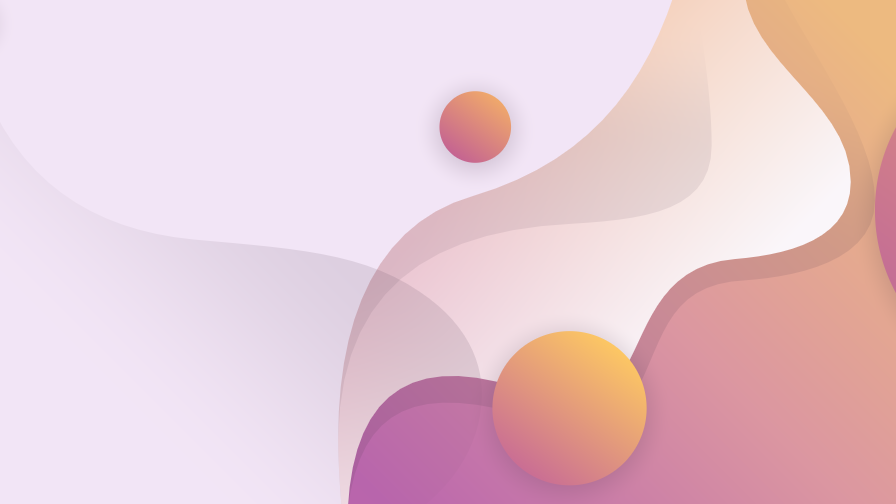
A Shadertoy shader for this background:

```glsl
// Layered flowing paper waves in lavender, rose and orange, with floating gradient discs.

#define CURVE_STEPS 14
#define FAR_RIGHT 300.0
#define SHADOW_SPREAD 5.0
#define SHADOW_STRENGTH 0.24
#define BAND_STRENGTH 0.13
#define VEIL_STRENGTH 0.13
#define SHADE vec3(0.30, 0.22, 0.30)
#define LAVENDER vec3(0.949, 0.898, 0.963)
#define PURPLE vec3(0.73, 0.40, 0.68)
#define ROSE vec3(0.86, 0.59, 0.63)
#define ORANGE vec3(0.93, 0.73, 0.50)

// Outline under construction: pen position, squared distance, inside sign
struct Path { vec2 pen; float dist2; float side; };

Path moveTo(vec2 start) { return Path(start, 1e9, 1.0); }

void lineTo(inout Path path, vec2 p, vec2 end) {
    vec2 edge = end - path.pen, rel = p - path.pen;
    vec2 gap = rel - edge * clamp(dot(rel, edge) / dot(edge, edge), 0.0, 1.0);
    path.dist2 = min(path.dist2, dot(gap, gap));
    bvec3 crossing = bvec3(p.y >= path.pen.y, p.y < end.y, edge.x * rel.y > edge.y * rel.x);
    if (all(crossing) || all(not(crossing))) path.side = -path.side;
    path.pen = end;
}

void curveTo(inout Path path, vec2 p, vec2 c1, vec2 c2, vec2 end) {
    vec2 start = path.pen;
    for (int i = 1; i <= CURVE_STEPS; i++) {
        float t = float(i) / float(CURVE_STEPS), u = 1.0 - t;
        lineTo(path, p, u*u*u*start + 3.0*u*u*t*c1 + 3.0*u*t*t*c2 + t*t*t*end);
    }
}

float coverage(float dist) { return clamp(0.5 - dist * iResolution.y / 100.0, 0.0, 1.0); }

// Closes the outline around the right side of the canvas
float fillRight(Path path, vec2 p, vec2 start) {
    lineTo(path, p, vec2(FAR_RIGHT, -1.0));
    lineTo(path, p, vec2(FAR_RIGHT, 101.2));
    lineTo(path, p, start);
    return coverage(path.side * sqrt(path.dist2));
}

float veilMask(vec2 p) {
    vec2 start = vec2(-1.2, 78.0);
    Path path = moveTo(start);
    curveTo(path, p, vec2(6.9, 61.8), vec2(20.8, 54.2), vec2(38.2, 52.5));
    curveTo(path, p, vec2(57.9, 50.7), vec2(71.8, 50.0), vec2(83.3, 42.1));
    curveTo(path, p, vec2(92.6, 35.9), vec2(95.8, 28.2), vec2(95.6, 21.3));
    curveTo(path, p, vec2(95.4, 12.5), vec2(90.7, 4.6), vec2(83.3, -1.0));
    lineTo(path, p, vec2(-1.2, -1.0));
    lineTo(path, p, start);
    return coverage(path.side * sqrt(path.dist2));
}

float sheetMask(vec2 p) {
    vec2 start = vec2(133.8, 101.2);
    Path path = moveTo(start);
    curveTo(path, p, vec2(127.3, 81.5), vec2(115.7, 67.6), vec2(93.8, 61.1));
    curveTo(path, p, vec2(75.2, 55.8), vec2(67.1, 37.5), vec2(67.1, 13.2));
    curveTo(path, p, vec2(67.1, 8.6), vec2(67.4, 3.9), vec2(67.8, -1.0));
    return fillRight(path, p, start);
}

float sheetInnerMask(vec2 p) {
    vec2 start = vec2(138.0, 101.2);
    Path path = moveTo(start);
    curveTo(path, p, vec2(139.6, 90.7), vec2(141.2, 80.3), vec2(141.2, 71.1));
    curveTo(path, p, vec2(141.2, 58.3), vec2(128.5, 56.5), vec2(113.4, 55.6));
    curveTo(path, p, vec2(84.5, 54.2), vec2(67.6, 42.1), vec2(67.1, 13.2));
    curveTo(path, p, vec2(67.1, 8.6), vec2(67.4, 3.9), vec2(67.8, -1.0));
    return fillRight(path, p, start);
}

float waveMask(vec2 p) {
    vec2 start = vec2(147.7, 101.2);
    Path path = moveTo(start);
    curveTo(path, p, vec2(150.0, 86.6), vec2(168.8, 79.2), vec2(168.8, 63.9));
    curveTo(path, p, vec2(168.8, 52.5), vec2(156.5, 49.5), vec2(145.8, 48.6));
    curveTo(path, p, vec2(131.9, 47.5), vec2(128.9, 36.3), vec2(125.0, 28.7));
    curveTo(path, p, vec2(119.2, 19.0), vec2(106.5, 22.2), vec2(98.4, 24.3));
    curveTo(path, p, vec2(79.9, 28.7), vec2(70.1, 20.1), vec2(69.0, -1.0));
    return fillRight(path, p, start);
}

float waveInnerMask(vec2 p) {
    vec2 start = vec2(155.1, 101.2);
    Path path = moveTo(start);
    curveTo(path, p, vec2(163.2, 86.1), vec2(173.6, 72.2), vec2(173.6, 60.2));
    curveTo(path, p, vec2(173.6, 47.9), vec2(157.4, 45.1), vec2(148.1, 44.4));
    curveTo(path, p, vec2(133.1, 43.8), vec2(131.9, 34.0), vec2(126.9, 23.6));
    curveTo(path, p, vec2(119.2, 13.9), vec2(106.5, 16.7), vec2(98.4, 19.0));
    curveTo(path, p, vec2(79.9, 22.9), vec2(71.3, 16.7), vec2(69.0, -1.0));
    return fillRight(path, p, start);
}

// Diagonal gradient disc over a soft shadow
void drawDisc(inout vec3 color, vec2 p, vec2 center, float radius, vec3 low, vec3 high) {
    vec2 rel = p - center;
    float shadow = 1.0 - smoothstep(-SHADOW_SPREAD, SHADOW_SPREAD, length(rel + vec2(0.0, 0.8)) - radius);
    color = mix(color, SHADE, SHADOW_STRENGTH * shadow);
    float t = clamp(0.5 + 0.5 * dot(rel, vec2(0.6, 0.8)) / radius, 0.0, 1.0);
    color = mix(color, mix(low, high, t), coverage(length(rel) - radius));
}

void mainImage(out vec4 fragColor, in vec2 fragCoord) {
    vec2 p = 100.0 * fragCoord / iResolution.y; // percent of canvas height
    float rise = p.x + p.y, fall = p.x - p.y;
    vec3 color = LAVENDER;

    // Pale sheet with a shaded upper band
    vec3 tint = mix(vec3(0.92, 0.77, 0.82), vec3(0.96, 0.82, 0.74), smoothstep(116.0, 234.0, rise));
    vec3 sheet = mix(tint, vec3(0.98, 0.965, 0.98), clamp((fall - 30.0) / 74.0, 0.0, 1.0));
    float sheetBand = (1.0 - sheetInnerMask(p)) * (1.0 - smoothstep(70.0, 96.0, p.y));
    color = mix(color, mix(sheet, SHADE, 0.75 * BAND_STRENGTH * sheetBand), sheetMask(p));

    // Saturated wave with a shaded rim
    vec3 wave = mix(PURPLE, ROSE, clamp((rise - 77.0) / 92.0, 0.0, 1.0));
    wave = mix(wave, ORANGE, clamp((rise - 169.0) / 96.0, 0.0, 1.0));
    float rim = (1.0 - waveInnerMask(p)) * mix(1.0, 0.2, smoothstep(50.0, 88.0, p.y));
    float waveArea = waveMask(p);
    color = mix(color, mix(wave, SHADE, BAND_STRENGTH * rim), waveArea);

    // Translucent veil from the left
    float veil = veilMask(p) * smoothstep(44.0, 123.0, rise) * mix(1.0, 0.35, waveArea);
    color = mix(color, SHADE, VEIL_STRENGTH * veil);

    // Floating discs
    drawDisc(color, p, vec2(-6.0, 96.0), 4.0, ROSE, ORANGE);
    drawDisc(color, p, vec2(208.1, 58.3), 34.5, vec3(0.76, 0.42, 0.59), vec3(0.90, 0.60, 0.47));
    drawDisc(color, p, vec2(94.3, 74.8), 7.1, vec3(0.77, 0.39, 0.57), vec3(0.94, 0.66, 0.42));
    drawDisc(color, p, vec2(113.0, 19.0), 15.3, vec3(0.79, 0.43, 0.58), vec3(0.99, 0.78, 0.39));
    fragColor = vec4(color, 1.0);
}
```
